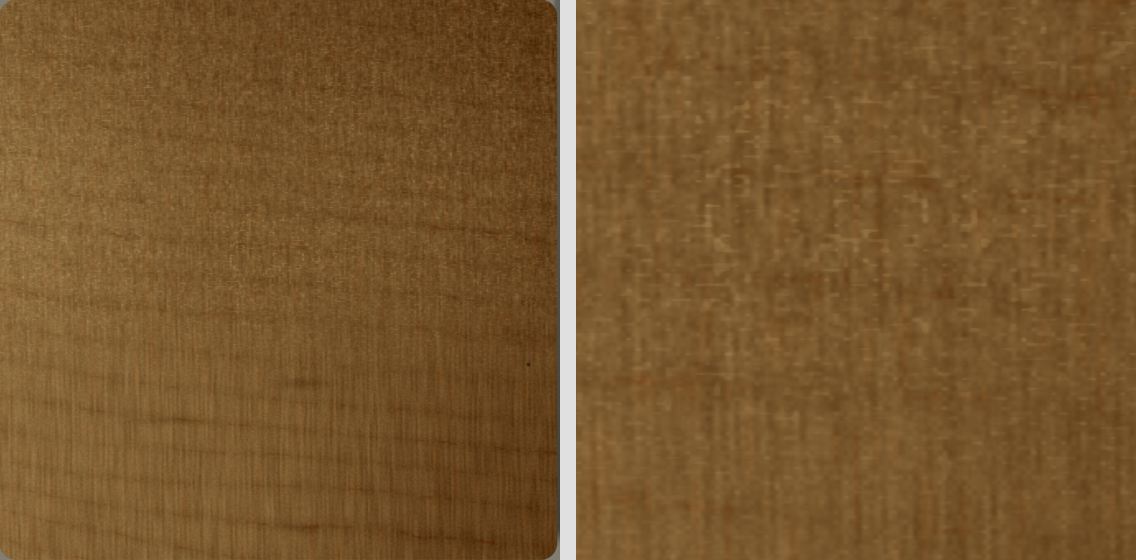
Left: the whole. Right: its middle third, enlarged.
Write a three.js fragment shader that draws this texture.

```glsl
varying vec2 vUv;

#define WOOD_DARK vec3(0.375, 0.245, 0.098)
#define WOOD_LIGHT vec3(0.555, 0.425, 0.245)
#define RUST vec3(0.045, -0.010, -0.030)
#define BACKDROP vec3(0.50, 0.49, 0.46)
#define RING_COUNT 16.0
#define RING_DEPTH 0.15
#define FIBRE_DEPTH 0.62
#define FLECK_DEPTH 0.50
#define CORNER_RADIUS 0.030

float hash(vec2 p) {
  vec3 q = fract(vec3(p.xyx) * 0.1031);
  q += dot(q, q.yzx + 33.33);
  return fract((q.x + q.y) * q.z);
}

float noise(vec2 p) {
  vec2 cell = floor(p);
  vec2 f = fract(p);
  f = f * f * (3.0 - 2.0 * f);
  float low = mix(hash(cell), hash(cell + vec2(1.0, 0.0)), f.x);
  float high = mix(hash(cell + vec2(0.0, 1.0)), hash(cell + 1.0), f.x);
  return mix(low, high, f.y);
}

// Noise centred on zero
float grain(vec2 p) {
  return noise(p) - 0.5;
}

float roundedBox(vec2 p, vec2 halfSize, float radius) {
  vec2 q = abs(p) - halfSize + radius;
  return length(max(q, 0.0)) + min(max(q.x, q.y), 0.0) - radius;
}

float blot(vec2 p, vec2 centre, vec2 size) {
  vec2 d = (p - centre) / size;
  return exp(-dot(d, d));
}

// Broad sheen: bright on the left, dim at the top and right
float sheen(vec2 p) {
  float light = 0.80 - 0.74 * p.x;
  light += 0.26 * blot(p, vec2(0.0, 0.64), vec2(0.30, 0.36));
  light += 0.20 * blot(p, vec2(0.40, 0.14), vec2(0.34, 0.32));
  light += 0.20 * blot(p, vec2(0.74, 0.66), vec2(0.30, 0.32));
  light -= 0.20 * smoothstep(0.65, 1.0, p.y);
  return light - 0.10 * smoothstep(0.52, 0.76, p.x) * smoothstep(0.45, 0.05, p.y);
}

// Growth rings: x is the soft shadow, y the thin broken line
vec2 rings(vec2 p) {
  float slope = mix(0.07, 0.12, p.y);
  float bend = 0.05 * exp(-4.0 * p.x) * (1.0 - p.y);
  float height = p.y + slope * p.x - bend;
  float wobble = 0.7 * grain(vec2(p.x * 1.5, height * 6.0))
               + 0.12 * grain(vec2(p.x * 24.0, height * 9.0));
  float phase = height * RING_COUNT + wobble;
  float id = floor(phase);
  float f = fract(phase);
  float strength = mix(0.4, 1.0, hash(vec2(id, 7.0)));
  strength *= 0.5 + 0.7 * noise(vec2(p.x * 6.0, id * 3.7));
  float shadow = smoothstep(0.20, 0.48, f) * smoothstep(0.80, 0.52, f);
  float line = exp(-pow((f - 0.5) / 0.035, 2.0));
  float dashes = smoothstep(0.4, 0.75, noise(vec2(p.x * 90.0, id * 5.3)));
  return strength * vec2(shadow, line * dashes);
}

// Upright fibres, long at the bottom and short at the top
float fibres(vec2 p) {
  float lean = p.x + 0.010 * p.y + 0.002 * grain(p * vec2(8.0, 14.0));
  float comb = sin(lean * 660.0 + 5.0 * grain(vec2(lean * 14.0, p.y * 5.0)));
  float streaks = 0.58 * grain(vec2(lean * 256.0, p.y * 22.0))
                + 0.28 * grain(vec2(lean * 150.0, p.y * 12.0))
                + 0.08 * comb;
  float speckles = 0.34 * grain(vec2(lean * 150.0 + p.y * 18.0, p.y * 75.0))
                 + 0.55 * grain(vec2(lean * 256.0, p.y * 120.0))
                 + 0.42 * grain(vec2(lean * 130.0, p.y * 300.0));
  float edge = p.y + 0.3 * grain(p * 4.0);
  return mix(streaks, speckles + 0.5 * streaks, smoothstep(0.25, 0.75, edge));
}

// Tiny glints lying across the fibres, gathered in loose columns
float flecks(vec2 p) {
  float tick = smoothstep(0.66, 0.95, noise(vec2(p.x * 170.0, p.y * 340.0)));
  float columns = 0.5 + 0.5 * noise(vec2(p.x * 70.0, p.y * 8.0));
  float patches = 0.5 + 0.5 * noise(p * vec2(9.0, 7.0) + 4.0);
  return tick * columns * patches * smoothstep(0.20, 0.55, p.y);
}

float smudges(vec2 p) {
  vec2 q = p + vec2(0.0, 0.010 * grain(p * vec2(22.0, 8.0)));
  float stain = blot(q, vec2(0.54, 0.316), vec2(0.050, 0.010));
  stain += 0.75 * blot(q, vec2(0.29, 0.247), vec2(0.065, 0.007));
  return stain + 0.9 * blot(q, vec2(0.535, 0.060), vec2(0.038, 0.007));
}

void main() {
  vec2 p = vUv;
  vec2 ring = rings(p);

  // Tone along the ramp from dark to light wood
  float tone = sheen(p) - 0.05;
  tone += FIBRE_DEPTH * fibres(p) + FLECK_DEPTH * flecks(p);
  tone += 0.24 * grain(p * 340.0);
  tone -= RING_DEPTH * ring.x + 0.24 * ring.y + 0.34 * smudges(p);
  vec3 wood = mix(WOOD_DARK, WOOD_LIGHT, clamp(tone, -0.6, 1.5));

  // Rusty tint in ring lines and some fibres
  float rusty = smoothstep(0.55, 0.9, noise(vec2(p.x * 170.0, p.y * 30.0)));
  wood += RUST * (0.6 * ring.y + 0.28 * rusty);
  wood *= 1.0 - 0.5 * smoothstep(0.0045, 0.002, length(p - vec2(0.944, 0.349)));

  // Rounded plate over the backdrop, shadowed along its right side
  float d = roundedBox(p - vec2(0.4970, 0.5005), vec2(0.4980, 0.5005), CORNER_RADIUS);
  float strip = smoothstep(0.985, 0.995, p.x) * smoothstep(0.02, 0.06, p.y);
  vec3 back = BACKDROP * (1.0 - strip * mix(0.5, 0.25, p.y));
  gl_FragColor = vec4(mix(wood, back, smoothstep(-0.0015, 0.0015, d)), 1.0);
}
```
